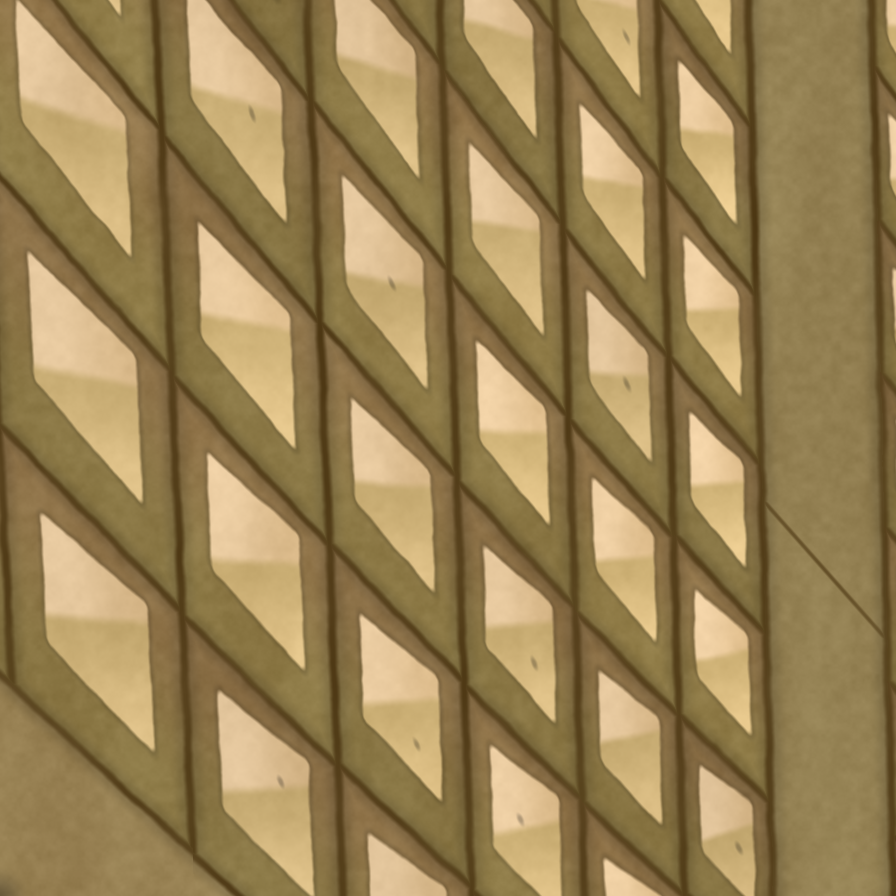
Reproduce this pattern procedurally as a WebGL 1 fragment shader.

```glsl
precision highp float;
uniform vec2 u_resolution;

float hash(vec2 p) {
  vec3 q = fract(p.xyx * vec3(0.1031, 0.1030, 0.0973));
  q += dot(q, q.yzx + 33.33);
  return fract((q.x + q.y) * q.z);
}

float noise(vec2 p) {
  vec2 i = floor(p), f = fract(p);
  f = f * f * (3.0 - 2.0 * f);
  return mix(mix(hash(i), hash(i + vec2(1, 0)), f.x),
             mix(hash(i + vec2(0, 1)), hash(i + vec2(1, 1)), f.x), f.y);
}

float fbm(vec2 p) {
  float sum = 0.0, amp = 0.5;
  for (int i = 0; i < 4; i++) {
    sum += amp * noise(p);
    p = p * 2.03 + 17.0;
    amp *= 0.5;
  }
  return sum;
}

// Column (x) and row (y) of the receding facade grid; y of p points down
vec2 facadeGrid(vec2 p) {
  float x = p.x - (0.049 - 0.025 * p.x) * (p.y - 0.5);
  float k = x / (0.2114 - 0.0823 * x);
  float rowStart = 0.182 + (0.2786 - 0.0046 * k) * k;
  return vec2(k, (p.y * (1.0 + 0.093 * k) - rowStart) / 0.293);
}

float band(float d, float halfWidth) {
  return 1.0 - smoothstep(halfWidth * 0.2, halfWidth * 1.7, abs(d));
}

void main() {
  vec2 p = gl_FragCoord.xy / u_resolution;
  p.y = 1.0 - p.y;
  vec2 wobble = vec2(fbm(p * 35.0), fbm(p * 35.0 + 50.0)) - 0.47;
  vec2 grid = facadeGrid(p + wobble * 0.004);
  float k = grid.x, farJoint = 7.56;

  // Canvas size of one cell: width, and thickness across the slanted rows
  float depth = 1.0 + 0.0823 * k;
  vec2 cellSize = vec2(0.2114 / (depth * depth), 0.21 / (1.0 + 0.093 * k));

  float farWall = step(farJoint, k);
  float column = farWall > 0.5 ? 7.0 : floor(k);
  float row = grid.y + 0.48 * farWall + (hash(vec2(column, 4.0)) - 0.5) * 0.04;
  float strip = step(6.0, k) * (1.0 - farWall);
  float base = smoothstep(1.98, 2.02, row);
  float wall = (1.0 - strip) * (1.0 - base);
  vec2 cell = vec2(farWall > 0.5 ? k - farJoint : fract(k), fract(row));
  vec2 id = vec2(column, floor(row));
  float grain = fbm(p * 90.0) - 0.47;
  float stain = fbm(p * vec2(14.0, 8.0) + 9.0) - 0.47;

  // Concrete frames, with a pinker upper band and a greener lower one
  vec3 frame = mix(vec3(0.56, 0.45, 0.285), vec3(0.545, 0.47, 0.27),
                   smoothstep(0.05, 0.85, cell.y));
  frame *= 0.97 + 0.07 * hash(id + 3.0);
  vec3 color = mix(frame, vec3(0.575, 0.50, 0.32), strip);
  color = mix(color, vec3(0.59, 0.50, 0.32), base);
  color += stain * vec3(0.08, 0.09, 0.08) + grain * 0.07;
  color *= 1.0 - 0.3 * smoothstep(0.035, 0.0, length(p - vec2(0.0, 1.0)));

  // Lit recess: pale reveal above a crease, yellower sill below
  float t = (cell.x - 0.2) / 0.59;
  vec2 jitter = (vec2(hash(id + 11.0), hash(id + 23.0)) - 0.5) * 0.025;
  float top = 0.18 - 0.07 * t + jitter.x;
  float bottom = 0.68 + 0.04 * t + jitter.y;
  float side = max(0.2 - cell.x, cell.x - 0.79) * cellSize.x;
  float slant = max(top - cell.y, cell.y - bottom) * cellSize.y;
  float corner = 0.005;
  vec2 q = vec2(side, slant) + corner;
  float recess = length(max(q, 0.0)) + min(max(q.x, q.y), 0.0) - corner;
  float crease = cell.y - (0.60 - 0.39 * t) + jitter.x * 2.0;
  vec3 reveal = mix(vec3(0.93, 0.81, 0.64), vec3(0.86, 0.73, 0.54),
                    smoothstep(0.15, 1.0, t));
  vec3 sill = mix(vec3(0.90, 0.78, 0.55), vec3(0.79, 0.68, 0.45),
                  smoothstep(0.45, 0.0, crease));
  vec3 glow = mix(reveal, sill, smoothstep(-0.025, 0.03, crease));
  glow *= 0.96 + 0.06 * hash(id + 7.0);
  glow += stain * 0.07 + grain * 0.05;

  // A faint dirt speck in some recesses
  vec2 speck = vec2(0.4 + 0.3 * hash(id + 31.0), 0.3 + 0.25 * hash(id + 37.0));
  float dirt = smoothstep(0.006, 0.001, length((cell - speck) * cellSize));
  glow *= 1.0 - 0.25 * dirt * step(0.6, hash(id + 41.0));
  color *= 1.0 - 0.12 * wall * band(recess, 0.004);
  color = mix(color, glow, wall * smoothstep(0.0022, -0.0022, recess));

  // Dark joints: uprights, slanted rows, and one seam across the plain strip
  float uprightGap = k < 6.5 ? k - floor(k + 0.5) : k - farJoint;
  float upright = uprightGap * cellSize.x;
  float rowGap = (row - min(floor(row + 0.5), 2.0)) * cellSize.y;
  float seam = (p.y - 0.56 - (p.x - 0.853) * 1.127) * 0.66;
  float joint = band(upright, 0.0046) * (1.0 - base);
  joint = max(joint, band(rowGap, 0.0040) * (1.0 - strip) * 0.9);
  joint = max(joint, band(seam, 0.0022) * strip * 0.75);
  float soot = band(upright, 0.013) * (1.0 - base);
  soot = max(soot, band(rowGap, 0.012) * (1.0 - strip));
  color *= 1.0 - 0.13 * soot;
  color = mix(color, vec3(0.30, 0.215, 0.075), joint * (0.83 + stain * 0.6));

  gl_FragColor = vec4(clamp(color, 0.0, 1.0), 1.0);
}
```
